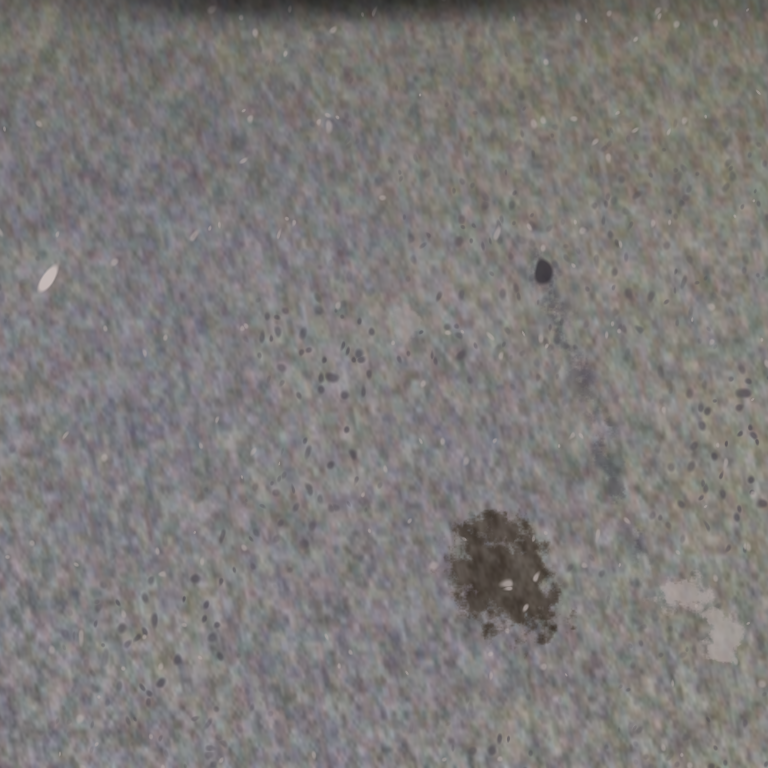
This texture is drawn by a WebGL 2 fragment shader. Its source:

```glsl
#version 300 es
precision highp float;
// Weathered grey asphalt with soft mottled grain, chips, a worn crack and an oil stain.

#define BASE_COLOR vec3(0.497, 0.487, 0.494)
#define WARM_TINT vec3(0.010, 0.008, -0.018)
#define STAIN_COLOR vec3(0.29, 0.255, 0.225)
#define CHIP_COLOR vec3(0.72, 0.68, 0.67)
#define PIT_COLOR vec3(0.27, 0.255, 0.29)
#define GRAIN_CELLS vec2(135.0, 88.0)
#define GRAIN_CONTRAST 0.19
#define CHROMA_CONTRAST 0.075
#define GRAIN_SLANT 0.18

uniform vec2 u_resolution;
out vec4 fragColor;

float hash(vec2 p) {
  return fract(sin(dot(p, vec2(127.1, 311.7))) * 43758.5);
}

// Smooth value noise centred on zero
float noise(vec2 p) {
  vec2 i = floor(p), f = fract(p);
  f = f * f * (3.0 - 2.0 * f);
  float low = mix(hash(i), hash(i + vec2(1, 0)), f.x);
  float high = mix(hash(i + vec2(0, 1)), hash(i + vec2(1, 1)), f.x);
  return mix(low, high, f.y) - 0.5;
}

float fbm(vec2 p) {
  float sum = 0.0, amp = 1.0;
  for (int i = 0; i < 4; i++) {
    sum += amp * noise(p);
    p = p * 2.03 + 17.3;
    amp *= 0.55;
  }
  return sum;
}

// Soft scattered specks; only a share of the cells holds one
float specks(vec2 p, float cells, float share, float seed) {
  vec2 g = p * cells, home = floor(g);
  float cover = 0.0;
  for (int y = -1; y <= 1; y++) {
    for (int x = -1; x <= 1; x++) {
      vec2 id = home + vec2(x, y);
      vec2 center = id + vec2(hash(id + seed), hash(id + seed + 5.7));
      float size = mix(0.18, 0.42, hash(id + seed + 9.1));
      float d = length((g - center) * vec2(1.15, 0.85)) / size;
      float present = step(hash(id + seed + 23.9), share);
      cover = max(cover, present * (1.0 - smoothstep(0.35, 1.2, d)));
    }
  }
  return cover;
}

float segmentDistance(vec2 p, vec2 a, vec2 b) {
  vec2 ab = b - a;
  return length(p - a - ab * clamp(dot(p - a, ab) / dot(ab, ab), 0.0, 1.0));
}

// Soft ellipse: 1 inside, 0 outside, with a ragged rim
float blot(vec2 p, vec2 center, vec2 radius, float ragged) {
  return 1.0 - smoothstep(0.75, 1.2, length((p - center) / radius) + ragged);
}

void main() {
  vec2 uv = gl_FragCoord.xy / u_resolution;
  vec2 p = gl_FragCoord.xy / u_resolution.y;
  vec2 slanted = vec2(p.x + GRAIN_SLANT * p.y, p.y);
  vec2 warp = 0.012 * vec2(noise(p * 45.0), noise(p * 45.0 + 31.0));
  float broad = fbm(p * 5.0 + 3.0);
  float rough = fbm(p * 55.0 + 11.0);

  // Broad light: dimmer far away, warmer to the right
  vec3 color = BASE_COLOR * mix(1.02, 0.9, smoothstep(0.55, 1.0, uv.y));
  color += WARM_TINT * (smoothstep(0.35, 1.0, uv.x) + 0.7 * smoothstep(0.7, 1.0, uv.y) + broad);
  color += 0.028 * broad;

  // Mottled grain, coarser in contrast toward the viewer
  float grain = 0.62 * noise(slanted * GRAIN_CELLS);
  grain += 0.48 * noise(slanted * GRAIN_CELLS * 0.53 + 40.0);
  grain += 0.32 * noise(slanted * GRAIN_CELLS * 1.9 + 80.0);
  color += GRAIN_CONTRAST * mix(1.15, 0.72, uv.y) * grain;

  // Faint red, blue and green flecks
  float redBlue = noise(slanted * GRAIN_CELLS * 0.8 + 120.0);
  float violetGreen = noise(slanted * GRAIN_CELLS * 0.65 + 170.0);
  color += CHROMA_CONTRAST * (redBlue * vec3(0.6, -0.1, -0.6) + violetGreen * vec3(0.3, -0.35, 0.4));

  // Dark pits gather in patches; pale chips are rare
  float patches = smoothstep(-0.3, 0.5, broad) * mix(1.0, 0.35, smoothstep(0.5, 0.9, uv.y));
  color = mix(color, PIT_COLOR, 0.6 * patches * specks(p + warp, 58.0, 0.3, 2.0));
  color = mix(color, CHIP_COLOR, 0.55 * specks(p + warp, 72.0, 0.035, 61.0));

  // Worn crack, broken up along its length
  vec2 bend = vec2(0.70, 0.66);
  float crack = segmentDistance(p + warp * 2.0, bend, vec2(0.78, 0.45));
  crack = min(crack, segmentDistance(p + warp * 2.0, vec2(0.78, 0.45), vec2(0.84, 0.26)));
  float worn = (1.0 - smoothstep(0.002, 0.024, crack)) * smoothstep(-0.35, 0.4, rough);
  color = mix(color, PIT_COLOR, 0.5 * worn);
  color = mix(color, PIT_COLOR * 0.75, 0.8 * blot(p + warp, bend + vec2(0.008, -0.015), vec2(0.012, 0.017), 0.0));

  // Oil stain with grit showing through
  vec2 fromStain = p - vec2(0.655, 0.25);
  fromStain.x += 0.35 * fromStain.y;
  float stain = blot(fromStain + warp, vec2(0.0), vec2(0.064, 0.076), 0.65 * rough);
  color = mix(color, STAIN_COLOR + 0.15 * grain, 0.87 * stain);
  color = mix(color, CHIP_COLOR, 0.75 * stain * specks(p + warp, 62.0, 0.13, 93.0));

  // Pale scuffs and one bright chip
  float scuff = max(blot(p + warp, vec2(0.89, 0.225), vec2(0.036, 0.022), 0.9 * rough),
                    blot(p + warp, vec2(0.94, 0.175), vec2(0.022, 0.034), 0.9 * rough));
  scuff = max(scuff, 0.6 * blot(p + warp, vec2(0.525, 0.58), vec2(0.016, 0.022), 0.5 * rough));
  color = mix(color, CHIP_COLOR * 0.95, 0.65 * scuff);
  vec2 toChip = p - vec2(0.062, 0.637);
  toChip.x -= 0.55 * toChip.y;
  color = mix(color, CHIP_COLOR * 1.1, 0.9 * blot(toChip + 0.3 * warp, vec2(0.0), vec2(0.009, 0.018), 0.0));

  // Shadow along the far edge
  float span = smoothstep(0.05, 0.35, uv.x) * (1.0 - smoothstep(0.55, 0.85, uv.x));
  color *= 1.0 - (0.15 + 0.4 * span) * smoothstep(0.955, 1.005, uv.y);

  fragColor = vec4(clamp(color, 0.0, 1.0), 1.0);
}
```
